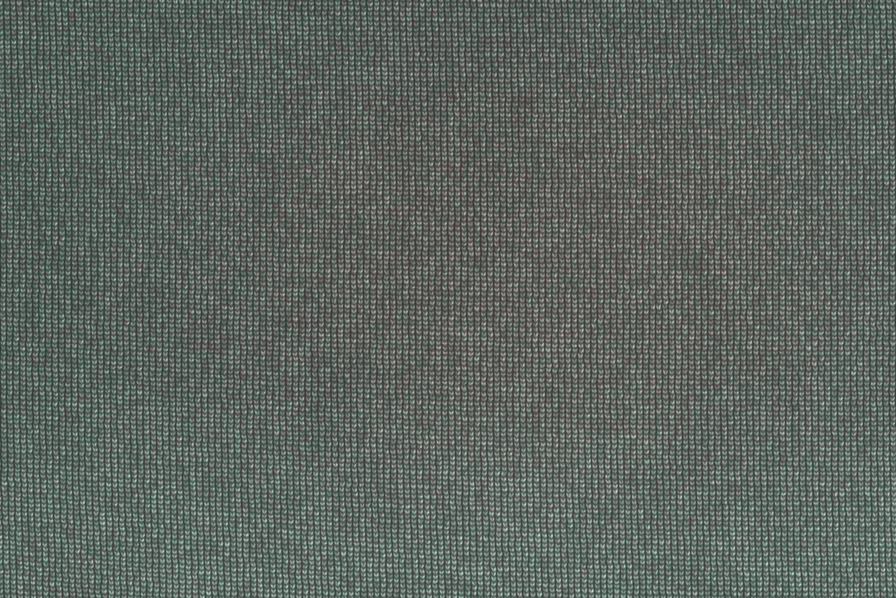
Write a WebGL 2 fragment shader that draws this texture.

```glsl
#version 300 es
precision highp float;
// Fine grey-green jersey knit: narrow columns of small V stitches with mottled yarn.

uniform vec2 u_resolution;
out vec4 fragColor;

const vec2  STITCHES = vec2(138.0, 119.0);   // repeats across and down
const vec3  GAP_COLOR  = vec3(0.220, 0.230, 0.222);
const vec3  YARN_COLOR = vec3(0.585, 0.622, 0.602);
const vec3  WARM_TINT = vec3(1.03, 0.99, 0.98);
const vec3  COOL_TINT = vec3(0.94, 1.02, 0.99);
const float LEG_SLOPE = 0.9;         // rise of each leg, in rows per column
const float STITCH_VARIATION = 0.28;
const float FIBRE_GRAIN = 0.24;
const float COLOR_SPECKLE = 0.045;
const int   SAMPLES = 3;             // antialiasing grid per side
const float TAU = 6.2831853;

float hash(vec2 p) {
    vec3 q = fract(p.xyx * vec3(0.1031, 0.1030, 0.0973));
    q += dot(q, q.yzx + 33.33);
    return fract((q.x + q.y) * q.z);
}

float noise(vec2 p) {
    vec2 i = floor(p), f = fract(p);
    f = f * f * (3.0 - 2.0 * f);
    return mix(mix(hash(i), hash(i + vec2(1, 0)), f.x),
               mix(hash(i + vec2(0, 1)), hash(i + vec2(1, 1)), f.x), f.y);
}

// Gentle sag of the rows on the left and lean of the columns.
vec2 drape(vec2 uv) {
    float left = 1.0 - uv.x;
    uv.y += 0.035 * left * left * (uv.y - 1.4);
    uv.x += 0.008 * (uv.y - 0.5) + 0.0015 * sin(TAU * uv.y);
    return uv;
}

// Yarn brightness: 0 in the gaps, 1 on the crown of a leg.
float knit(vec2 g) {
    g.x += 0.22 * (noise(g * vec2(0.6, 0.9)) - 0.5);
    g.y += 0.30 * (noise(g * 0.7 + 40.0) - 0.5);
    float x = fract(g.x) - 0.5;
    float a = abs(x);
    float row = g.y - LEG_SLOPE * a;
    vec2 leg = vec2(floor(g.x) * 2.0 + step(0.0, x), floor(row));

    float column = 1.0 - smoothstep(0.24, 0.5, a);
    float crease = 1.0 - 0.35 * (1.0 - smoothstep(0.0, 0.13, a));
    float strand = 0.65 - 0.35 * cos(TAU * fract(row));
    float side = x > 0.0 ? 1.08 : 0.92;
    float wear = 1.0 + STITCH_VARIATION * (hash(leg) - 0.5) * 2.0;
    float grain = 1.0 + FIBRE_GRAIN * (noise(g * vec2(4.0, 3.0)) - 0.5) * 2.0;
    return column * crease * strand * side * wear * grain;
}

// Broad light: dim at upper left, brighter and cooler along the bottom.
vec3 light(vec2 uv) {
    float level = 0.98 + 0.09 * (1.0 - smoothstep(0.0, 0.45, uv.y));
    level -= 0.07 * smoothstep(0.5, 1.5, uv.y + 1.0 - uv.x);
    level += 0.05 * (noise(uv * vec2(5.0, 4.0)) - 0.5);
    level += 0.05 * (noise(uv * vec2(34.0, 24.0)) - 0.5);
    float warm = 1.0 - smoothstep(0.1, 0.65, length(uv - vec2(0.6, 0.58)));
    return level * mix(COOL_TINT, WARM_TINT, warm);
}

void main() {
    vec2 uv = gl_FragCoord.xy / u_resolution;
    float yarn = 0.0;
    for (int j = 0; j < SAMPLES; j++) {
        for (int i = 0; i < SAMPLES; i++) {
            vec2 offset = (vec2(i, j) + 0.5) / float(SAMPLES) - 0.5;
            yarn += knit(drape(uv + offset / u_resolution) * STITCHES);
        }
    }
    yarn /= float(SAMPLES * SAMPLES);

    vec3 color = mix(GAP_COLOR, YARN_COLOR, yarn) * light(uv);

    // Faint red and green flecks in the yarn.
    float fleck = noise(drape(uv) * STITCHES * vec2(1.7, 1.4) + 90.0) - 0.5;
    color += COLOR_SPECKLE * fleck * vec3(1.0, -0.7, -0.2);
    fragColor = vec4(clamp(color, 0.0, 1.0), 1.0);
}
```
